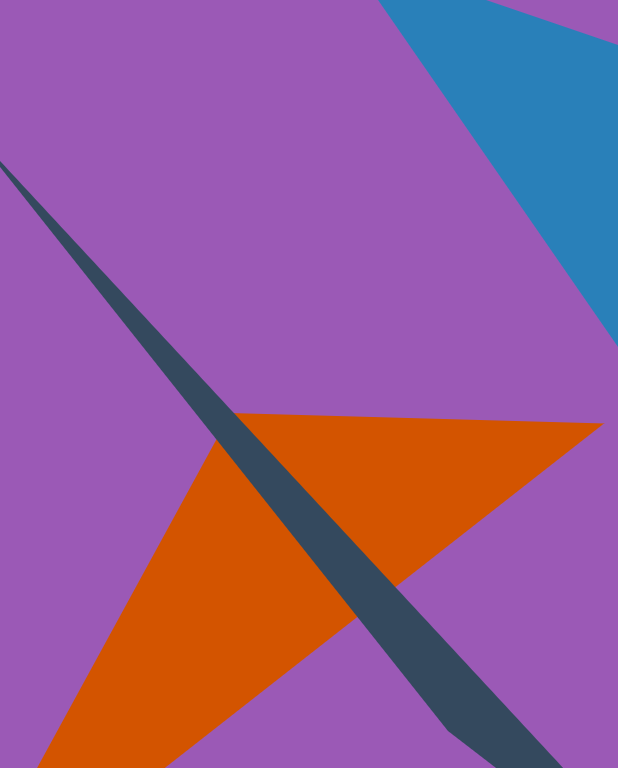
Reproduce this background procedurally as a Shadertoy shader.

```glsl
const vec3 PURPLE = vec3(0.608, 0.349, 0.714);
const vec3 ORANGE = vec3(0.827, 0.329, 0.000);
const vec3 BLUE   = vec3(0.161, 0.502, 0.725);
const vec3 SLATE  = vec3(0.204, 0.286, 0.369);

// Signed distance to the line a-b, positive on its left side
float lineDistance(vec2 p, vec2 a, vec2 b) {
    vec2 dir = normalize(b - a);
    return dot(p - a, vec2(-dir.y, dir.x));
}

// Inner distance of a triangle with clockwise corners, negative inside
float triangleDistance(vec2 p, vec2 a, vec2 b, vec2 c) {
    return max(lineDistance(p, a, b),
               max(lineDistance(p, b, c), lineDistance(p, c, a)));
}

// Lay a flat colour over the base with an edge one pixel wide
vec3 paint(vec3 base, vec3 colour, float dist, float pixel) {
    return mix(base, colour, clamp(0.5 - dist / pixel, 0.0, 1.0));
}

void mainImage(out vec4 fragColor, in vec2 fragCoord) {
    // Canvas height is one unit
    float pixel = 1.0 / iResolution.y;
    vec2 p = fragCoord * pixel;

    float blueWedge = triangleDistance(p,
        vec2(0.4488, 1.0628), vec2(1.0326, 0.8637), vec2(1.0326, 0.2188));
    float orangeWedge = triangleDistance(p,
        vec2(0.3006, 0.4622), vec2(0.7865, 0.4486), vec2(-0.0763, -0.2281));
    float slateBlade = triangleDistance(p,
        vec2(-0.0432, 0.8370), vec2(0.9520, -0.2357), vec2(0.5833, 0.0482));

    // Layers from back to front
    vec3 colour = PURPLE;
    colour = paint(colour, BLUE, blueWedge, pixel);
    colour = paint(colour, ORANGE, orangeWedge, pixel);
    colour = paint(colour, SLATE, slateBlade, pixel);

    fragColor = vec4(colour, 1.0);
}
```
